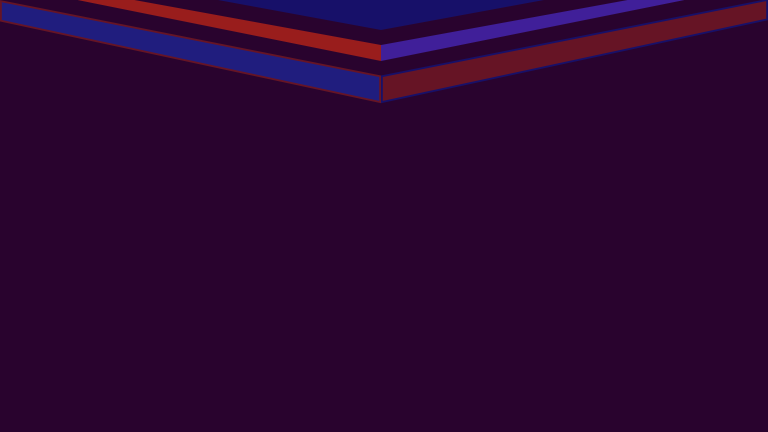
Give the GLSL for this background, as a WebGL 2 fragment shader.

```glsl
#version 300 es
precision highp float;
// Folded ribbons hanging from the top edge over a flat dark purple field.
// Each ribbon is the gap between two slanted lines, mirrored about a vertical
// fold; the two sides differ only in colour. Lengths are in canvas heights.

uniform vec2 u_resolution;
out vec4 fragColor;

const vec3 FIELD  = vec3(0.160, 0.012, 0.182);
const vec3 NAVY   = vec3(0.092, 0.062, 0.410);
const vec3 BLUE   = vec3(0.125, 0.112, 0.495);
const vec3 VIOLET = vec3(0.250, 0.120, 0.600);
const vec3 RED    = vec3(0.600, 0.112, 0.110);
const vec3 WINE   = vec3(0.400, 0.080, 0.145);

const float FOLD = 0.4961;    // fold position as a share of the width
const float BORDER = 0.0042;  // outline thickness of the lowest ribbon

// Signed distance to a slanted line, positive below it.
// q.x is the distance from the fold, q.y the depth below the top edge.
float slant(vec2 q, float depth, float slope) {
    return (q.y - depth + slope * q.x) * inversesqrt(1.0 + slope * slope);
}

// Ribbon between two slanted lines; each line is (depth at fold, slope).
float ribbon(vec2 q, vec2 upper, vec2 lower) {
    return max(-slant(q, upper.x, upper.y), slant(q, lower.x, lower.y));
}

// Antialiased coverage of a signed distance, one pixel wide.
float cover(float dist, float pixel) {
    return clamp(0.5 - dist / pixel, 0.0, 1.0);
}

void main() {
    float pixel = 1.0 / u_resolution.y;
    vec2 p = gl_FragCoord.xy * pixel;
    float width = u_resolution.x * pixel;
    float offset = p.x - FOLD * width;
    vec2 q = vec2(abs(offset), 1.0 - p.y);

    // Side of the fold: 0 on the left, 1 on the right
    float side = cover(-offset, pixel);
    float reach = width * (offset < 0.0 ? FOLD : 1.0 - FOLD);

    // Central wedge
    vec3 color = mix(FIELD, NAVY, cover(slant(q, 0.0694, 0.184), pixel));

    // Narrow bright ribbon
    float narrow = ribbon(q, vec2(0.1042, 0.1825), vec2(0.1412, 0.201));
    color = mix(color, mix(RED, VIOLET, side), cover(narrow, pixel));

    // Wide ribbon, outlined in the colour of the opposite side
    float wide = ribbon(q, vec2(0.1748, 0.198), vec2(0.2388, 0.2145));
    wide = max(wide, max(q.x - reach, -q.x));
    color = mix(color, mix(WINE, NAVY, side), cover(wide, pixel));
    color = mix(color, mix(BLUE, WINE, side), cover(wide + BORDER, pixel));

    fragColor = vec4(color, 1.0);
}
```
